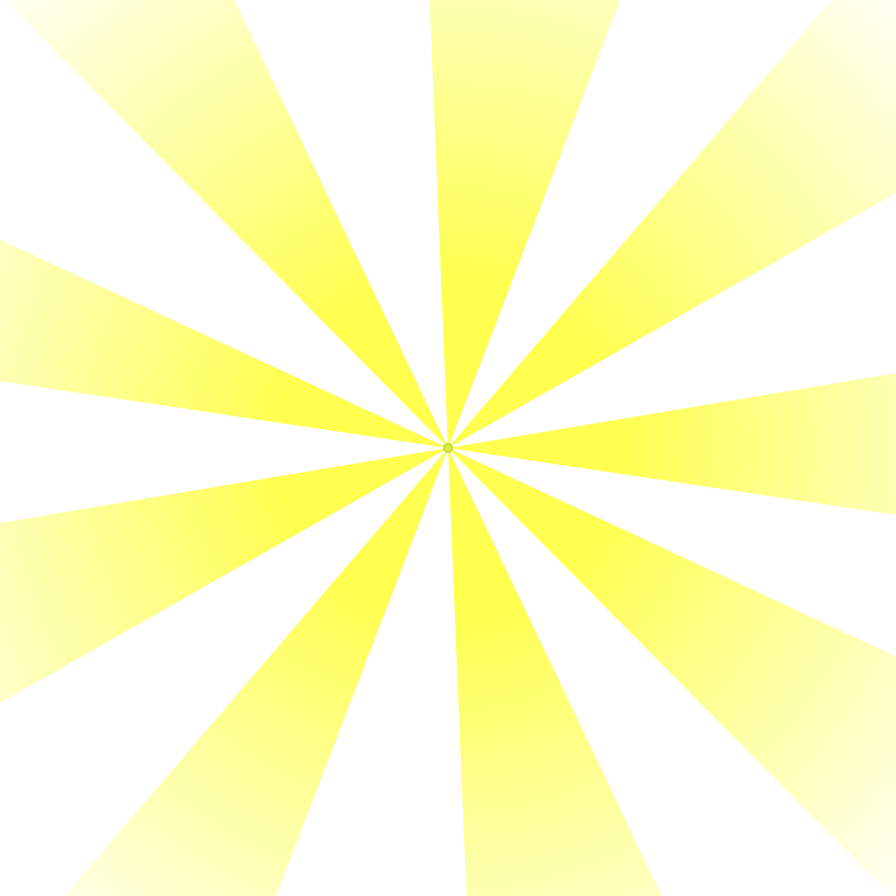
This background is drawn by a WebGL 1 fragment shader. Its source:

```glsl
precision highp float;

uniform vec2 u_resolution;

// Soft alternating wedges: each line through the centre flips the sign.
float sunRays(vec2 p, float pixel) {
  mat3 lineDegrees = mat3(
    9.5, 29.65, 49.45,
    69.0, 92.35, 115.5,
    134.7, 155.05, 171.5);
  float side = -1.0;
  for (int i = 0; i < 3; i++) {
    for (int j = 0; j < 3; j++) {
      float angle = radians(lineDegrees[i][j]);
      float d = p.y * cos(angle) - p.x * sin(angle);
      side *= clamp(2.0 * d / pixel, -1.0, 1.0);
    }
  }
  return 0.5 + 0.5 * side;
}

void main() {
  float size = min(u_resolution.x, u_resolution.y);
  float pixel = 1.0 / size;
  vec2 p = (gl_FragCoord.xy - 0.5 * u_resolution) / size;
  float radius = length(p);

  // Yellow that fades to white away from the centre
  float fade = clamp((radius - 0.19) / 0.55, 0.0, 1.0);
  vec3 yellow = mix(vec3(0.995, 1.0, 0.31), vec3(1.0), fade);
  vec3 color = mix(vec3(1.0), yellow, sunRays(p, pixel));

  // Small hub with a darker rim
  float hub = 1.0 - smoothstep(-0.5, 0.5, (radius - 0.0055) / pixel);
  float rim = smoothstep(0.0025, 0.005, radius);
  vec3 hubColor = mix(vec3(0.84, 0.93, 0.22), vec3(0.76, 0.85, 0.2), rim);
  color = mix(color, hubColor, hub);

  gl_FragColor = vec4(color, 1.0);
}
```
